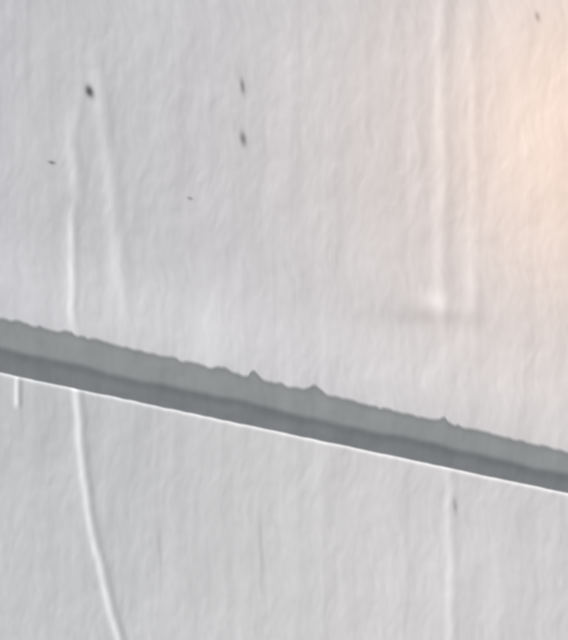
Reproduce this texture procedurally as a Shadertoy shader.

```glsl
// Whitewashed plaster wall with a slanted shadowed groove and a warm glow at the right.

float hash(vec2 cell) {
    vec3 q = fract(vec3(cell.xyx) * 0.1031);
    q += dot(q, q.yzx + 33.33);
    return fract((q.x + q.y) * q.z);
}

// Smooth cellular noise: random cell values blended around jittered points
float softCells(vec2 p) {
    vec2 base = floor(p), f = p - base;
    float total = 0.0, weights = 0.0;
    for (int j = -1; j <= 1; j++)
    for (int i = -1; i <= 1; i++) {
        vec2 o = vec2(i, j), id = base + o;
        vec2 d = o + 0.2 + 0.6 * vec2(hash(id), hash(id + 57.0)) - f;
        float w = exp(-4.5 * dot(d, d));
        total += w * hash(id + 113.0);
        weights += w;
    }
    return total / weights - 0.5;
}

float layeredCells(vec2 p) {
    float sum = 0.0, amp = 0.6;
    for (int i = 0; i < 4; i++) {
        sum += amp * softCells(p);
        p = mat2(1.7, 0.9, -0.9, 1.7) * p + 19.0;
        amp *= 0.62;
    }
    return sum;
}

float waves(float t) {
    return 0.5 * sin(t) + 0.3 * sin(2.3 * t + 1.7) + 0.2 * sin(4.9 * t + 0.6);
}

float band(float v, float lo, float hi, float soft) {
    return smoothstep(lo - soft, lo + soft, v) * (1.0 - smoothstep(hi - soft, hi + soft, v));
}

float bump(float d, float width) { return exp(-d * d / (width * width)); }

// Raised line: lit on its left, shaded on its right
float ridge(float d, float width) {
    return bump(d, width) - 0.55 * bump(d - 1.9 * width, width);
}

float pit(vec2 p, vec2 center, vec2 size) {
    vec2 d = (p - center) / size;
    d.x += 0.35 * d.y;
    return exp(-dot(d, d));
}

// Trowel relief: the difference across a small step acts as side light
float plasterRelief(vec2 p) {
    vec2 q = p + 0.012 * vec2(waves(p.y * 13.0), waves(p.x * 17.0));
    vec2 tall = q * vec2(24.0, 9.0);
    float coarse = layeredCells(tall) - layeredCells(tall + vec2(0.22, -0.14));
    vec2 fine = q * vec2(125.0, 62.0);
    float grain = softCells(fine) - softCells(fine + vec2(0.4, -0.3));
    return 0.055 * coarse + 0.026 * grain;
}

float streaks(vec2 p) {
    float drift = 0.004 * waves(p.y * 11.0);
    vec2 q = vec2((p.x + drift) * 55.0, p.y * 3.2);
    return softCells(q) + 0.5 * softCells(q * vec2(2.7, 2.2));
}

float upperMarks(vec2 p) {
    float wob = 0.003 * waves(p.y * 19.0);
    float m = 0.10 * ridge(p.x - 0.111 - wob, 0.006) * band(p.y, 0.49, 0.67, 0.03);
    m += 0.06 * ridge(p.x - 0.105 - 0.12 * abs(p.y - 0.77) - wob, 0.009) * band(p.y, 0.70, 0.83, 0.03);
    m += 0.05 * ridge(p.x - 0.180 + 0.12 * (p.y - 0.6) - wob, 0.010) * band(p.y, 0.52, 0.90, 0.06);
    m += 0.045 * ridge(p.x - 0.685 - wob, 0.010) * band(p.y, 0.50, 1.10, 0.05);
    m += 0.04 * ridge(p.x - 0.735 - wob, 0.008) * band(p.y, 0.50, 1.05, 0.08);
    m -= 0.03 * bump(p.x - 0.045 - wob, 0.006) * band(p.y, 0.80, 1.10, 0.06);
    m += 0.07 * pit(p, vec2(0.680, 0.53), vec2(0.022, 0.018));
    m -= 0.045 * pit(p, vec2(0.665, 0.505), vec2(0.090, 0.016));
    // Chips and pinholes
    m -= 0.42 * pit(p, vec2(0.140, 0.857), vec2(0.006, 0.009));
    m -= 0.20 * pit(p, vec2(0.379, 0.866), vec2(0.004, 0.012));
    m -= 0.24 * pit(p, vec2(0.380, 0.783), vec2(0.005, 0.011));
    m -= 0.22 * pit(p, vec2(0.081, 0.746), vec2(0.005, 0.003));
    m -= 0.16 * pit(p, vec2(0.297, 0.690), vec2(0.004, 0.003));
    return m - 0.16 * pit(p, vec2(0.840, 0.974), vec2(0.004, 0.008));
}

float lowerMarks(vec2 p) {
    float fall = 0.39 - p.y, wob = 0.002 * waves(p.y * 23.0);
    float m = 0.12 * ridge(p.x - 0.116 - 0.05 * fall - 0.31 * fall * fall - wob, 0.006);
    m += 0.06 * ridge(p.x - 0.700 - wob, 0.007) * band(p.y, -0.1, 0.27, 0.02);
    m -= 0.05 * bump(p.x - 0.408 - wob, 0.004) * band(p.y, 0.08, 0.19, 0.03);
    m -= 0.05 * bump(p.x - 0.250 - wob, 0.004) * band(p.y, 0.10, 0.18, 0.03);
    m -= 0.12 * pit(p, vec2(0.711, 0.21), vec2(0.004, 0.012));
    return m + 0.15 * ridge(p.x - 0.025, 0.004) * band(p.y, 0.365, 0.41, 0.008);
}

void mainImage(out vec4 fragColor, in vec2 fragCoord) {
    vec2 p = fragCoord / iResolution.y;
    float px = 1.0 / iResolution.y;

    // Slanted groove edges, the upper one chipped
    float rough = softCells(vec2(p.x * 90.0, 3.0));
    float top = 0.504 - 0.2365 * p.x + 0.005 * rough;
    float notches[5] = float[5](0.103, 0.350, 0.397, 0.494, 0.699);
    for (int i = 0; i < 5; i++) top += 0.007 * bump(p.x - notches[i], 0.010) * (1.0 + rough);
    float crease = 0.456 - 0.221 * p.x + 0.003 * waves(p.x * 21.0);
    float bottom = 0.418 - 0.212 * p.x + 0.0015 * softCells(vec2(p.x * 60.0, 8.0));

    // Wall tone, cool at the left and warm around the glow
    vec2 toGlow = p - vec2(0.93, 0.80);
    float halo = exp(-dot(toGlow * toGlow, vec2(3.2, 4.0)));
    float glow = exp(-dot(toGlow * toGlow, vec2(17.0, 10.0)));
    vec3 upper = mix(vec3(0.765, 0.768, 0.782), vec3(0.865, 0.832, 0.825), halo);
    upper += vec3(0.115, 0.055, 0.005) * glow;
    upper += 0.035 * band(p.y - top, 0.0, 0.12, 0.06);
    vec3 lower = mix(vec3(0.765, 0.77, 0.778), vec3(0.82, 0.812, 0.815), smoothstep(0.0, 0.7, p.x));

    float relief = plasterRelief(p) + 0.024 * streaks(p) + 0.025 * layeredCells(p * 5.0);
    upper += relief + upperMarks(p);
    lower += relief + lowerMarks(p);
    lower += 0.13 * bump(p.y - bottom + 0.002, 0.0035);

    // Groove: grey face over a darker recess
    float recess = 1.0 - smoothstep(-0.006, 0.006, p.y - crease);
    vec3 groove = mix(vec3(0.565, 0.575, 0.58), vec3(0.485, 0.495, 0.505), recess);
    groove -= 0.035 * bump(p.y - crease + 0.006, 0.008) + 0.04 * bump(p.y - top, 0.007);
    groove += 0.45 * relief + 0.02 * softCells(p * vec2(40.0, 70.0));

    vec3 color = mix(groove, upper, smoothstep(-0.003 - px, 0.003 + px, p.y - top));
    color = mix(lower, color, smoothstep(-0.001 - px, 0.001 + px, p.y - bottom));
    fragColor = vec4(clamp(color, 0.0, 1.0), 1.0);
}
```
